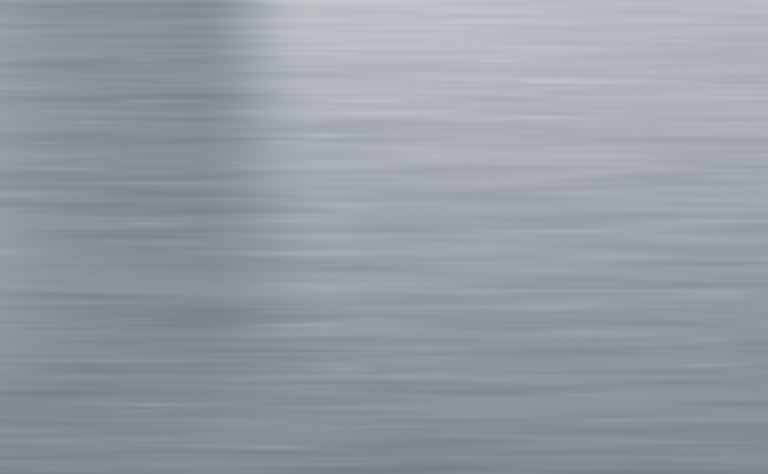
Write a WebGL 1 fragment shader that draws this texture.

```glsl
precision highp float;

// Brushed steel: fine horizontal streaks over a soft sheen.
// Streaks are layers of stretched value noise whose rows slide independently;
// the sheen brightens the upper right beyond a soft vertical boundary.

uniform vec2 u_resolution;

const vec3 DARK_STEEL = vec3(0.465, 0.510, 0.530);
const vec3 BRIGHT_STEEL = vec3(0.785, 0.800, 0.820);
const vec3 LAVENDER_TINT = vec3(0.004, -0.006, 0.010);

float hash(vec2 p) {
  return fract(sin(dot(p, vec2(127.1, 311.7))) * 43758.5453);
}

// Smooth noise along one row, slid sideways by a random amount.
float rowNoise(float x, float row, float seed) {
  float slid = x + 17.0 * hash(vec2(row, seed));
  float cell = floor(slid);
  float blend = smoothstep(0.0, 1.0, slid - cell);
  float left = hash(vec2(cell + seed, row));
  float right = hash(vec2(cell + 1.0 + seed, row));
  return mix(left, right, blend);
}

// Signed streak value, from -0.5 to 0.5; frequency sets length and thickness.
float streaks(vec2 p, vec2 frequency, float seed) {
  vec2 q = p * frequency;
  float row = floor(q.y);
  float blend = smoothstep(0.0, 1.0, q.y - row);
  float below = rowNoise(q.x, row, seed);
  float above = rowNoise(q.x, row + 1.0, seed);
  return mix(below, above, blend) - 0.5;
}

// Broad reflected light, without the grain.
float sheen(vec2 uv) {
  float shadowSide = 0.538 + 0.022 * uv.y;
  float litSide = 0.532 + 0.195 * uv.y + 0.035 * uv.y * uv.y;
  litSide -= 0.025 * uv.y * smoothstep(0.75, 1.05, uv.x);
  float boundary = smoothstep(0.25, mix(0.46, 0.40, uv.y), uv.x);
  float edgeGlow = 0.055 * exp(-uv.x * 11.0) * smoothstep(0.0, 0.45, uv.y);
  return mix(shadowSide, litSide, boundary) + edgeGlow;
}

// Sum of broad bands, main brush marks and hairlines.
float brushing(vec2 p) {
  float bands = streaks(p, vec2(1.6, 34.0), 3.0) * 0.024;
  float marks = streaks(p, vec2(3.2, 88.0), 11.0) * 0.046;
  float hairs = streaks(p, vec2(5.5, 150.0), 23.0) * 0.034;
  float glint = streaks(p, vec2(4.0, 70.0), 37.0) + 0.5;
  return bands + marks + hairs + 0.035 * smoothstep(0.82, 1.0, glint);
}

vec3 steelColor(float brightness) {
  float amount = (brightness - DARK_STEEL.g) / (BRIGHT_STEEL.g - DARK_STEEL.g);
  return mix(DARK_STEEL, BRIGHT_STEEL, amount);
}

void main() {
  vec2 uv = gl_FragCoord.xy / u_resolution;
  vec2 p = gl_FragCoord.xy / u_resolution.y;
  vec3 color = steelColor(sheen(uv) + brushing(p));

  // Faint cool cast across the middle of the lit side.
  vec2 castOffset = (uv - vec2(0.75, 0.70)) / vec2(0.40, 0.22);
  color += LAVENDER_TINT * exp(-dot(castOffset, castOffset));

  gl_FragColor = vec4(clamp(color, 0.0, 1.0), 1.0);
}
```
